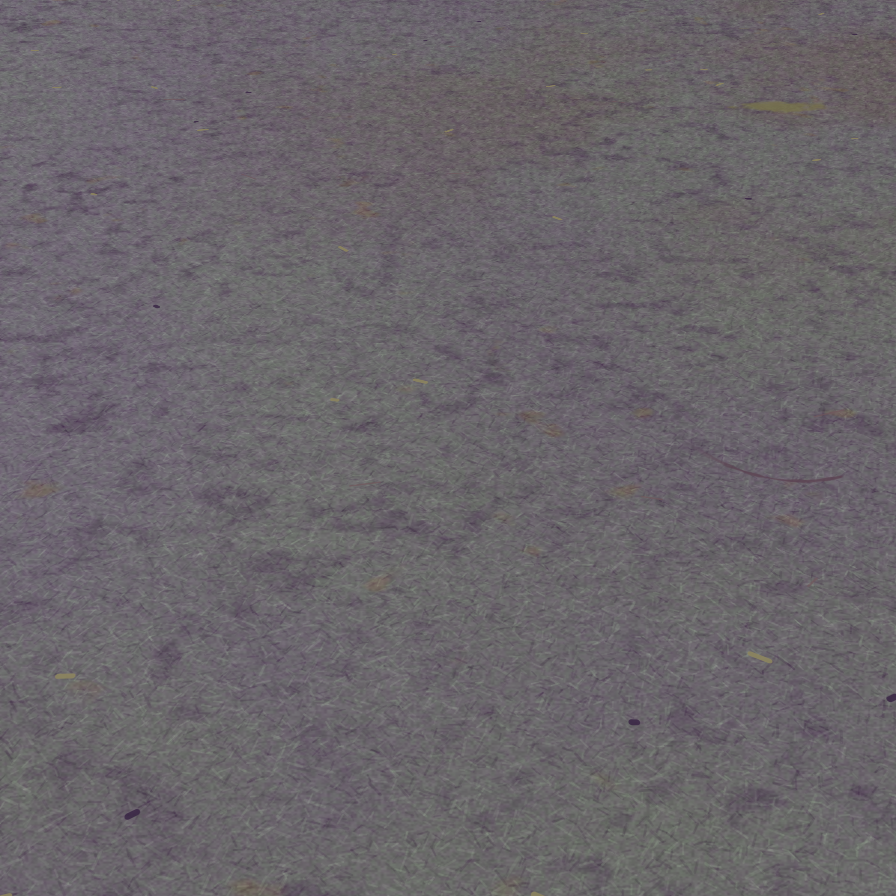
Give the GLSL for this texture, as a WebGL 2 fragment shader.

```glsl
#version 300 es
precision highp float;
uniform vec2 u_resolution;
out vec4 outColor;

vec3 hash3(vec2 p) {
  vec3 q = fract(vec3(p.xyx) * vec3(0.1031, 0.1030, 0.0973));
  q += dot(q, q.yxz + 33.33);
  return fract((q.xxy + q.yzz) * q.zyx);
}

float valueNoise(vec2 p) {
  vec2 i = floor(p), f = fract(p);
  f = f * f * (3.0 - 2.0 * f);
  return mix(mix(hash3(i).x, hash3(i + vec2(1, 0)).x, f.x),
             mix(hash3(i + vec2(0, 1)).x, hash3(i + vec2(1, 1)).x, f.x), f.y);
}

float fbm(vec2 p) {
  float sum = 0.0, gain = 0.53;
  for (int i = 0; i < 4; i++) {
    sum += gain * valueNoise(p);
    p = mat2(1.6, 0.9, -0.9, 1.6) * p + 17.3;
    gain *= 0.5;
  }
  return sum;
}

// Distance to a segment centred on the origin
float segment(vec2 p, vec2 halfSpan) {
  return length(p - halfSpan * clamp(dot(p, halfSpan) / dot(halfSpan, halfSpan), -1.0, 1.0));
}

// Signed tone of crossing blades: positive is lit, negative is shaded
float bladeTone(vec2 p, float pixel, float seed) {
  float tone = 0.0;
  for (int k = 0; k < 9; k++) {
    vec2 cell = floor(p) + vec2(k % 3 - 1, k / 3 - 1);
    vec3 r = hash3(cell + seed);
    float angle = 0.15 + (r.z - 0.5) * 2.5;
    vec2 halfSpan = vec2(cos(angle), sin(angle)) * (0.25 + 0.3 * r.x);
    float d = segment(p - cell - r.xy, halfSpan);
    float cover = 1.0 - smoothstep(0.03, 0.07 + 0.8 * pixel, d);
    tone = mix(tone, fract(r.z * 37.0) * 2.0 - 1.0, cover * 0.9);
  }
  return tone;
}

// Coverage of sparse debris, at most one piece per cell
float debris(vec2 p, float pixel, float seed, float share, vec2 size) {
  vec2 cell = floor(p);
  vec3 r = hash3(cell + seed);
  float angle = (r.x - 0.5) * 1.6;
  vec2 halfSpan = vec2(cos(angle), sin(angle)) * size.x * (0.5 + r.y);
  float d = segment(p - cell - 0.25 - 0.5 * r.xy, halfSpan);
  return step(r.z, share) * (1.0 - smoothstep(size.y - 0.5 * pixel, size.y + pixel, d));
}

void main() {
  vec2 uv = gl_FragCoord.xy / u_resolution.y;

  // Receding ground plane
  float nearness = 1.45 - uv.y;
  vec2 ground = vec2(uv.x - 0.5, 1.45) / nearness + 4.0;
  float pixel = 1.0 / (nearness * u_resolution.y);

  // Broad drifts of violet, grey and green
  float drift = fbm(uv * vec2(3.0, 4.5) + 2.0);
  float greenness = smoothstep(0.2, 0.8, drift + 0.2 * (uv.x - 0.5) - 0.2 * (uv.y - 0.5));
  vec3 color = mix(vec3(0.415, 0.39, 0.425), vec3(0.418, 0.422, 0.41), greenness);
  float leftGlow = (1.0 - smoothstep(0.0, 0.7, uv.x)) * smoothstep(0.0, 0.6, uv.y);
  color += vec3(0.026, 0.024, 0.034) * leftGlow;
  float warmth = smoothstep(0.4, 0.65, fbm(uv * vec2(5.0, 16.0) + 9.0));
  warmth *= smoothstep(0.6, 0.9, uv.y) * smoothstep(0.0, 0.8, uv.x);
  color = mix(color, vec3(0.405, 0.365, 0.36), 0.7 * warmth);

  // Small shaded hollows and rare dry tufts
  float hollow = smoothstep(0.5, 0.8, fbm(ground * vec2(34.0, 48.0)));
  hollow *= 0.4 + 0.9 * valueNoise(ground * vec2(7.0, 9.0) + 3.0);
  color = mix(color, vec3(0.32, 0.26, 0.34), 0.5 * hollow);
  float tuft = smoothstep(0.73, 0.86, fbm(ground * vec2(15.0, 22.0) + 31.0));
  color = mix(color, vec3(0.46, 0.39, 0.31), 0.5 * tuft);

  // Layers of fine blades
  float tone = 0.0;
  for (int i = 0; i < 4; i++) {
    float scale = 56.0 + 20.0 * float(i);
    tone += bladeTone(ground * scale + 7.7 * float(i), pixel * scale, 11.0 * float(i));
  }
  tone *= mix(0.6, 1.0, smoothstep(0.4, 1.2, nearness));
  color += max(tone, 0.0) * vec3(0.046, 0.062, 0.042) + min(tone, 0.0) * vec3(0.046, 0.062, 0.04);

  // Fine grain, each channel slightly apart
  vec2 grain = uv * vec2(300.0, 430.0);
  color += (valueNoise(grain) - 0.5) * vec3(0.06, 0.075, 0.06);
  color += (valueNoise(grain * 0.6 + 50.0) - 0.5) * vec3(0.025, -0.015, 0.03);

  // Chips, clods and straws
  vec2 litter = ground * 9.0;
  float litterPixel = pixel * 9.0;
  color = mix(color, vec3(0.21, 0.13, 0.26), 0.8 * debris(litter, litterPixel, 5.0, 0.05, vec2(0.025, 0.025)));
  color = mix(color, vec3(0.44, 0.34, 0.36), 0.7 * debris(litter + 0.4, litterPixel, 23.0, 0.06, vec2(0.13, 0.008)));
  color = mix(color, vec3(0.55, 0.52, 0.37), 0.9 * debris(litter + 0.7, litterPixel, 47.0, 0.08, vec2(0.055, 0.023)));

  // Curved twig
  float bend = uv.x - 0.895;
  float twig = abs(uv.y - 0.463 - 2.6 * bend * bend) / sqrt(1.0 + 27.0 * bend * bend);
  twig += 0.002 * (valueNoise(uv * 90.0) - 0.5);
  float twigCover = 1.0 - smoothstep(0.0005, 0.0025, twig);
  twigCover *= smoothstep(0.76, 0.83, uv.x) * (1.0 - smoothstep(0.938, 0.943, uv.x));
  color = mix(color, vec3(0.36, 0.26, 0.32), 0.8 * twigCover);

  // Distant yellow streak
  vec2 streak = (uv - vec2(0.868, 0.881)) / vec2(0.055, 0.006);
  float ragged = length(streak) + 1.2 * (fbm(uv * vec2(60.0, 200.0)) - 0.5);
  color = mix(color, vec3(0.47, 0.45, 0.28), 0.7 * (1.0 - smoothstep(0.5, 1.1, ragged)));

  outColor = vec4(color, 1.0);
}
```
